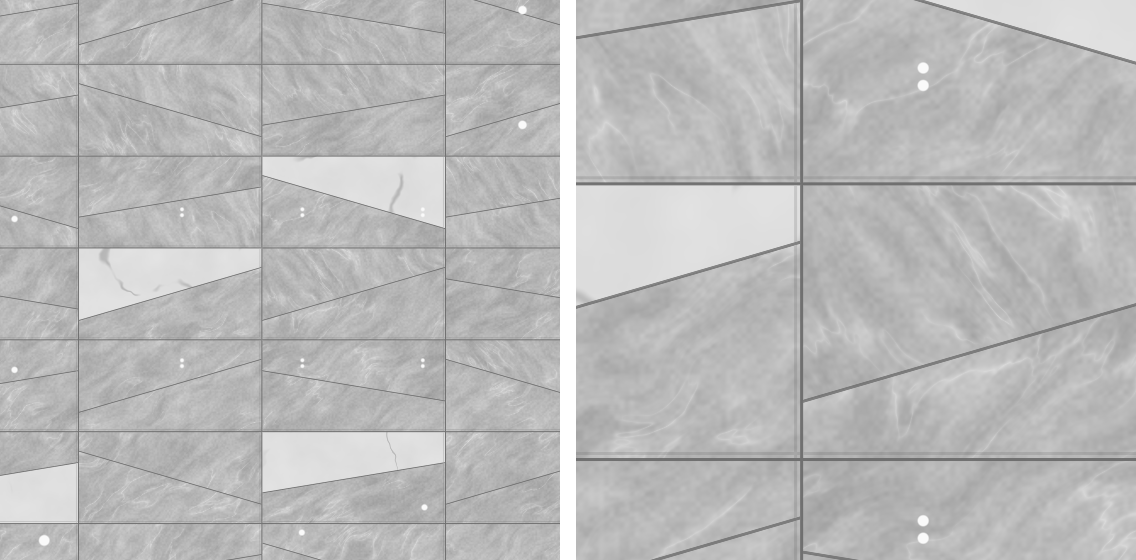
Left: the whole. Right: its middle third, enlarged.
Give the GLSL for this texture, as a WebGL 1 fragment shader.

```glsl
precision highp float;
// Grey stone wall tiles, each cut by a slanted joint, with a few white marble pieces and pale specks.
uniform vec2 u_resolution;

const vec2 CELL = vec2(0.3277, 0.1641);      // tile size
const vec2 ORIGIN = vec2(-0.1877, -0.0495);  // top left corner of the first tile
const float JOINT_HALF_WIDTH = 0.0009;
const float BEVEL_OFFSET = 0.0036;
const float BEVEL_STRENGTH = 0.22;
const float STONE_TONE = 0.712;
const float MARBLE_TONE = 0.875;
const float JOINT_TONE = 0.41;
const float SPECK_TONE = 0.98;
const float STREAK_ANGLE = 0.72;
const float GENTLE = 0.33;                   // drop of a slanted joint, in tile heights
const float STEEP = 0.58;

// Each matrix column is one row of tiles; the slants repeat every four rows.
const mat4 SLANTS = mat4(
  -GENTLE, -STEEP, GENTLE, STEEP,
  -GENTLE, STEEP, -GENTLE, -STEEP,
  STEEP, -GENTLE, STEEP, -GENTLE,
  GENTLE, -STEEP, -STEEP, GENTLE);
// Marble in rows 2 to 5: 1 is the upper piece, -1 the lower piece.
const mat4 MARBLE = mat4(
  0.0, 0.0, 1.0, 0.0,
  0.0, 1.0, 0.0, 0.0,
  0.0, 0.0, 0.0, 0.0,
  -1.0, 0.0, 1.0, 0.0);

float hash(vec2 p) {
  vec3 q = fract(vec3(p.xyx) * 0.1031);
  q += dot(q, q.yzx + 33.33);
  return fract((q.x + q.y) * q.z);
}

float noise(vec2 p) {
  vec2 i = floor(p), f = fract(p);
  f = f * f * (3.0 - 2.0 * f);
  return mix(mix(hash(i), hash(i + vec2(1, 0)), f.x),
             mix(hash(i + vec2(0, 1)), hash(i + vec2(1, 1)), f.x), f.y);
}

float fbm(vec2 p) {
  float sum = 0.0, gain = 0.5;
  for (int i = 0; i < 4; i++) {
    sum += gain * noise(p);
    p = mat2(1.6, 1.2, -1.2, 1.6) * p + 7.3;
    gain *= 0.5;
  }
  return sum / 0.9375;
}

vec4 oneHot(float i) { return step(abs(vec4(0, 1, 2, 3) - i), vec4(0.5)); }

float lineMask(float d, float px) {
  return 1.0 - smoothstep(JOINT_HALF_WIDTH - 0.5 * px, JOINT_HALF_WIDTH + 0.5 * px, abs(d));
}

float disc(vec2 p, vec2 center, float radius, float px) {
  return 1.0 - smoothstep(radius - px, radius + px, length(p - center));
}

// Brushed grey stone: cloudy tone, slanted streaks and pale hairline veins.
float stone(vec2 p, float seed) {
  float angle = (STREAK_ANGLE + 0.5 * (seed - 0.5)) * (seed > 0.85 ? -1.0 : 1.0);
  float c = cos(angle), s = sin(angle);
  vec2 q = vec2(c * p.x - s * p.y, s * p.x + c * p.y) + 5.0 * seed;
  q += 0.022 * (vec2(noise(q * 24.0), noise(q * 24.0 + 31.0)) - 0.5);
  float cloud = fbm(q * 13.0) - 0.5;
  float streak = fbm(q * vec2(26.0, 85.0)) - 0.5;
  float ridge = 1.0 - abs(2.0 * fbm(q * vec2(15.0, 48.0) + 19.0) - 1.0);
  float vein = pow(ridge, 14.0) * smoothstep(0.4, 0.75, noise(q * 18.0 + 50.0));
  float grain = noise(p * 330.0) - 0.5;
  return STONE_TONE + 0.10 * cloud + 0.16 * streak + 0.085 * vein + 0.045 * grain;
}

// Pale marble with sparse thin grey veins.
float marble(vec2 p, float seed) {
  vec2 q = p + 9.0 * seed;
  q += 0.05 * (vec2(fbm(q * 16.0), fbm(q * 16.0 + 40.0)) - 0.5);
  float crack = 1.0 - smoothstep(0.0, 0.035, abs(noise(q * vec2(15.0, 9.0)) - 0.5));
  crack *= smoothstep(0.45, 0.8, noise(q * 27.0 + 12.0));
  return MARBLE_TONE + 0.05 * (fbm(p * 22.0) - 0.5) - 0.15 * crack;
}

// Pale specks: a grid of double dots, and single ones near the borders.
float specks(vec2 p, float px) {
  float m = 0.0;
  for (int j = 0; j < 2; j++) {
    float row = float(j);
    float y = 0.379 + 0.2695 * row;
    m = max(m, disc(p, vec2(0.026, y + 0.012), 0.0055, px));
    m = max(m, disc(p, vec2(0.933, 0.018 + 0.205 * row), 0.0075, px));
    for (int i = 0; i < 3; i++) {
      vec2 c = vec2(0.325 + 0.215 * float(i), y);
      c.y += p.y > c.y ? 0.0052 : -0.0052;
      m = max(m, disc(p, c, 0.0033, px));
    }
  }
  for (int i = 0; i < 3; i++) {
    vec4 k = oneHot(float(i));
    vec2 c = vec2(dot(k, vec4(0.079, 0.539, 0.758, 0)), dot(k, vec4(0.965, 0.951, 0.906, 0)));
    m = max(m, disc(p, c, i == 0 ? 0.0095 : 0.0053, px));
  }
  return m;
}

void main() {
  vec2 p = gl_FragCoord.xy / u_resolution;
  p.y = 1.0 - p.y;
  float px = 1.0 / min(u_resolution.x, u_resolution.y);

  // Tile and its slanted cut
  vec2 grid = (p - ORIGIN) / CELL;
  vec2 id = floor(grid), local = fract(grid) - 0.5;
  vec4 column = oneHot(id.x);
  float slant = dot(SLANTS * oneHot(mod(id.y + 0.25, 4.0)), column);
  float cut = (local.y - slant * local.x) * CELL.y / length(vec2(1.0, slant * CELL.y / CELL.x));
  float side = cut < 0.0 ? 1.0 : -1.0;

  // Material of the piece
  float seed = hash(id * 3.7 + 11.0 + side);
  float isMarble = step(0.5, side * dot(MARBLE * oneHot(id.y - 2.0), column));
  float tone = mix(stone(p, seed) + 0.02 * (seed - 0.5), marble(p, seed), isMarble);

  // Joints with a faint bevel beside the straight ones
  vec2 edge = (fract(grid + 0.5) - 0.5) * CELL;
  float bevel = max(lineMask(edge.x + BEVEL_OFFSET, px), lineMask(edge.y + BEVEL_OFFSET, px));
  float joint = max(lineMask(cut, px) * 0.85, max(lineMask(edge.x, px), lineMask(edge.y, px)));
  tone = mix(tone, JOINT_TONE, max(joint * 0.9, bevel * BEVEL_STRENGTH));

  tone = mix(tone, SPECK_TONE, specks(p, px));
  gl_FragColor = vec4(vec3(tone), 1.0);
}
```
